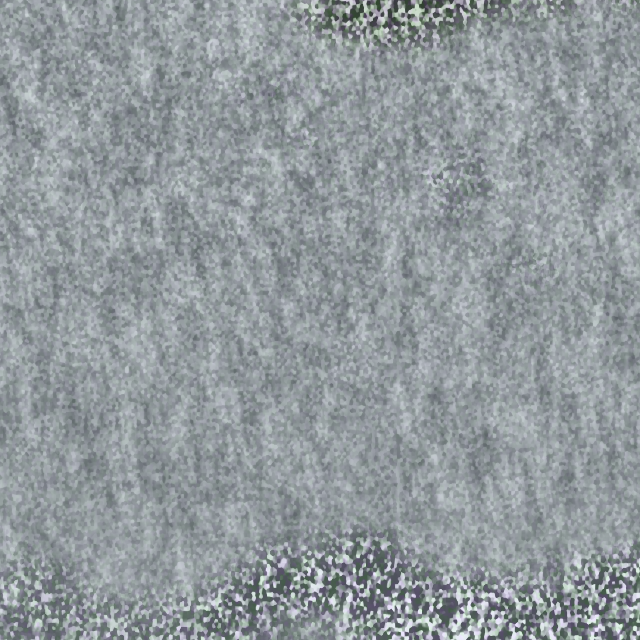
This texture is drawn by a Shadertoy shader. Its source:

```glsl
vec3 hash3(vec2 id) {
    vec3 q = fract(vec3(id.xyx) * vec3(0.1031, 0.1030, 0.0973));
    q += dot(q, q.yxz + 33.33);
    return fract((q.xxy + q.yzz) * q.zyx);
}

// Soft cellular noise: random cell values blended by distance
float cells(vec2 p) {
    vec2 home = floor(p);
    float total = 0.0, weights = 0.0;
    for (int y = -1; y <= 1; y++)
    for (int x = -1; x <= 1; x++) {
        vec2 id = home + vec2(x, y);
        vec3 h = hash3(id + 300.0);
        vec2 d = id + 0.15 + 0.7 * h.xy - p;
        float w = exp(-7.0 * dot(d, d));
        total += w * h.z;
        weights += w;
    }
    return total / weights;
}

// Bottom field of broken water, with a calm opening
float lowerPatch(vec2 uv, float ragged) {
    float edge = 0.11 + 0.04 * uv.x + 0.04 * sin(11.0 * uv.x - 4.3) + 0.07 * ragged;
    float patchMask = 1.0 - smoothstep(edge - 0.07, edge + 0.04, uv.y);
    vec2 opening = (uv - vec2(0.48, 0.0)) / vec2(0.08, 0.045);
    patchMask *= 1.0 - 0.75 * exp(-dot(opening, opening));
    return patchMask * mix(0.65, 1.0, smoothstep(0.2, 0.42, uv.x));
}

// Dark field along the top edge
float upperPatch(vec2 uv, float ragged) {
    float bulge = exp(-35.0 * (uv.x - 0.59) * (uv.x - 0.59));
    float edge = 0.955 - 0.075 * bulge + 0.05 * ragged;
    return smoothstep(edge, edge + 0.09, uv.y) * smoothstep(0.4, 0.53, uv.x + 0.1 * ragged);
}

// Scattered faint roughness along a descending band
float middleBand(vec2 uv, float ragged) {
    float offset = (uv.y - 0.98 + 0.4 * uv.x) / 0.1;
    float band = exp(-offset * offset) * smoothstep(0.2, 0.5, uv.x);
    return 0.5 * band * smoothstep(-0.15, 0.4, ragged);
}

void mainImage(out vec4 fragColor, in vec2 fragCoord) {
    vec2 uv = fragCoord / iResolution.y;

    // Gently bent, nearly vertical ripples
    vec2 flow = uv;
    flow.x += 0.16 * uv.y * (1.0 - 0.7 * uv.x);
    flow.x += 0.010 * sin(9.0 * uv.y + 5.0 * uv.x) + 0.003 * sin(37.0 * uv.y + 21.0 * uv.x);
    float ripple = 0.6 * cells(flow * vec2(48.0, 13.0))
                 + 0.5 * cells(flow * vec2(88.0, 30.0) + 40.0) - 0.55;

    // Fine grain
    float grain = cells(uv * vec2(205.0, 180.0)) - 0.5;
    float clumps = cells(flow * vec2(115.0, 65.0) + 17.0) - 0.5;

    // Rough regions with ragged borders
    float ragged = 0.6 * cells(uv * vec2(9.0, 13.0) + 5.0)
                 + 0.4 * cells(uv * vec2(26.0, 30.0)) - 0.5;
    float upper = upperPatch(uv, ragged);
    float rough = max(max(lowerPatch(uv, ragged), upper), middleBand(uv, ragged));

    // Calm surface, a little livelier towards the top
    float relief = 0.18 * ripple + 0.19 * grain + 0.10 * clumps;
    float calm = 0.612 + relief * (0.88 + 0.28 * uv.y);

    // Bright glints over dark water
    float glint = cells(uv * vec2(185.0, 150.0) + 71.0) + 0.35 * ripple + 0.3 * clumps;
    float sparkle = mix(0.31, 0.95, smoothstep(0.22, 1.0, glint)) - 0.09 * upper;
    float light = mix(calm, sparkle, 0.92 * rough);

    // Cool grey with slight colour speckle
    float speckle = cells(uv * vec2(160.0, 140.0) + 130.0) - 0.5;
    vec3 color = light + vec3(-0.030, 0.0, 0.016 - 0.03 * upper);
    color += speckle * vec3(0.5, -0.4, 0.9) * (0.035 + 0.11 * rough);
    fragColor = vec4(clamp(color, 0.0, 1.0), 1.0);
}
```
